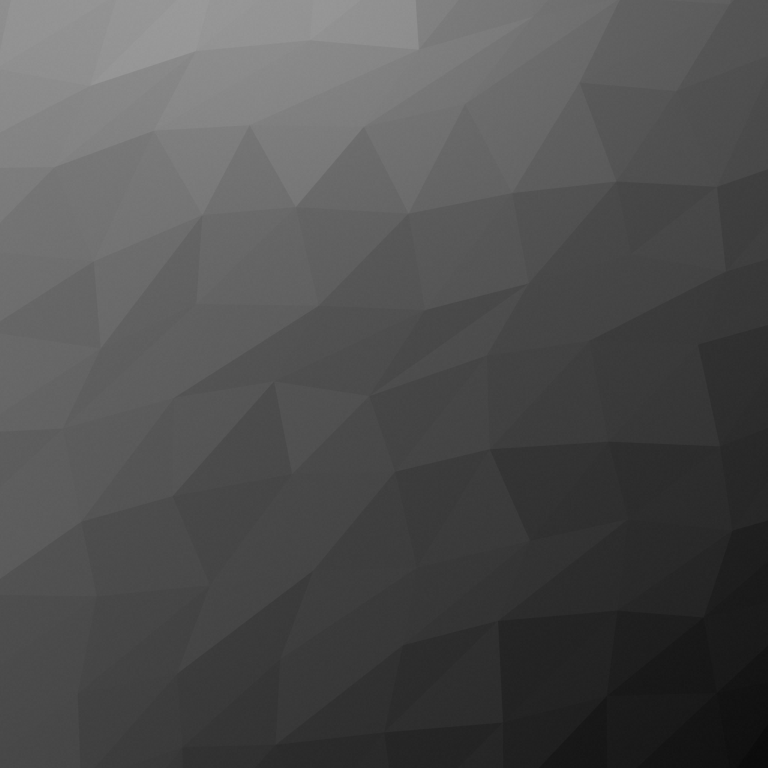
This background is drawn by a WebGL 2 fragment shader. Its source:

```glsl
#version 300 es
precision highp float;

uniform vec2 u_resolution;
out vec4 fragColor;

const vec2 LATTICE_ORIGIN = vec2(0.104, 0.083);
const vec2 LATTICE_STEP = vec2(0.138, 0.1146);
const float ROW_RISE = 0.017;

// Sine-free hashes
float hash21(vec2 p) {
    vec3 h = fract(p.xyx * 0.1031);
    h += dot(h, h.yzx + 33.33);
    return fract((h.x + h.y) * h.z);
}

vec2 hash22(vec2 p) {
    return vec2(hash21(p + 17.0), hash21(p + 53.0));
}

// Sheared lattice, bent by fading waves and a little jitter
vec2 meshVertex(vec2 id) {
    vec2 pos = LATTICE_ORIGIN + id * LATTICE_STEP;
    pos.y -= ROW_RISE * id.x;
    float fade = exp(-0.15 * max(id.y, 0.0));
    pos.x += 0.052 * fade * sin(1.9 * (id.y - 1.9));
    pos.y += fade * (0.008 + 0.023 * cos(2.094 * id.x));
    return pos + (hash22(id) - 0.5) * vec2(0.034, 0.026);
}

// Diagonal falloff with a wide glow along the top
float baseLight(vec2 p) {
    vec2 offset = (p - vec2(0.40, 0.0)) * vec2(2.5, 4.0);
    float glow = 0.14 * exp(-dot(offset, offset));
    return 0.53 - 0.22 * p.x - 0.26 * p.y + glow;
}

// Signed distance to the line a-b, positive on its inner side
float edgeDistance(vec2 p, vec2 a, vec2 b, float winding) {
    vec2 along = normalize(b - a);
    vec2 toPoint = p - a;
    return winding * (along.x * toPoint.y - along.y * toPoint.x);
}

float triangleCoverage(vec2 p, vec2 a, vec2 b, vec2 c, float blur) {
    vec2 ab = b - a;
    vec2 ac = c - a;
    float winding = sign(ab.x * ac.y - ab.y * ac.x);
    float inside = min(edgeDistance(p, a, b, winding),
                   min(edgeDistance(p, b, c, winding),
                       edgeDistance(p, c, a, winding)));
    return smoothstep(-blur, blur, inside);
}

// Returns weighted shade and weight of one facet
vec2 facet(vec2 p, vec2 a, vec2 b, vec2 c, float seed, float blur) {
    float weight = triangleCoverage(p, a, b, c, blur);
    float flatLight = baseLight((a + b + c) / 3.0);
    float shade = mix(baseLight(p), flatLight, 0.65);
    shade += (seed - 0.5) * 0.035;
    return vec2(shade * weight, weight);
}

// Blends the facets of the nearby lattice cells
float meshShade(vec2 p, float blur) {
    vec2 cell = (p - LATTICE_ORIGIN) / LATTICE_STEP;
    cell.y += cell.x * ROW_RISE / LATTICE_STEP.y;
    vec2 home = floor(cell);
    vec2 total = vec2(0.0);
    for (int row = -1; row <= 1; row++) {
        for (int column = -1; column <= 1; column++) {
            vec2 id = home + vec2(column, row);
            vec2 a = meshVertex(id);
            vec2 b = meshVertex(id + vec2(1.0, 0.0));
            vec2 c = meshVertex(id + vec2(0.0, 1.0));
            vec2 d = meshVertex(id + 1.0);
            vec2 seeds = hash22(id + 101.0);
            total += facet(p, a, b, c, seeds.x, blur);
            total += facet(p, b, d, c, seeds.y, blur);
        }
    }
    return total.y > 0.001 ? total.x / total.y : baseLight(p);
}

void main() {
    vec2 uv = gl_FragCoord.xy / u_resolution;
    vec2 fromTop = vec2(uv.x, 1.0 - uv.y);
    float blur = 0.75 / min(u_resolution.x, u_resolution.y);
    float shade = meshShade(fromTop, blur);

    // Faint grain
    shade += (hash21(floor(uv * 512.0)) - 0.5) * 0.008;
    fragColor = vec4(vec3(clamp(shade, 0.0, 1.0)), 1.0);
}
```
